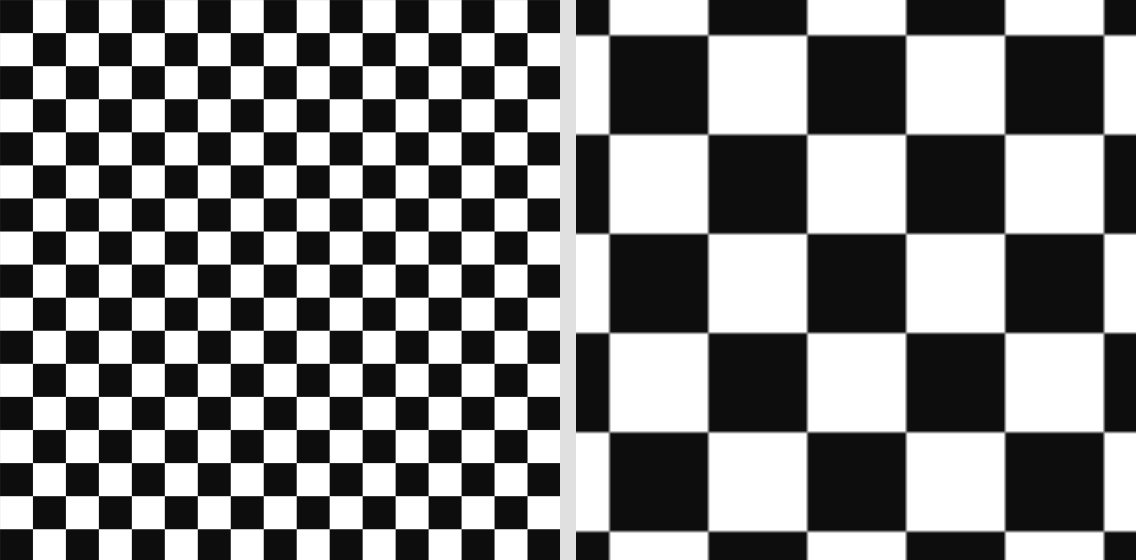
Left: the whole. Right: its middle third, enlarged.
This pattern is drawn by a three.js fragment shader. Its source:

```glsl
// Black and white checkerboard, about seventeen squares each way, counted from
// the upper left; the rows are a little taller and the last is cut short.
// Two soft square waves, one per axis, are multiplied to alternate the squares.
varying vec2 vUv;

// Signed distance in cells to the nearest edge, positive in even cells.
vec2 edgeDistance(vec2 cell) {
  return 2.0 * abs(fract(0.5 * cell - 0.25) - 0.5) - 0.5;
}

void main() {
  // Cell coordinates, running right and down from the upper left corner.
  vec2 cell = vec2(vUv.x, 1.0 - vUv.y) * vec2(16.985, 16.93);

  // Thin linear ramp across each edge.
  vec2 wave = clamp(edgeDistance(cell) / 0.0166, -1.0, 1.0);
  float dark = 0.5 + 0.5 * wave.x * wave.y;

  vec3 color = mix(vec3(1.0), vec3(0.05), dark);
  gl_FragColor = vec4(color, 1.0);
}
```
